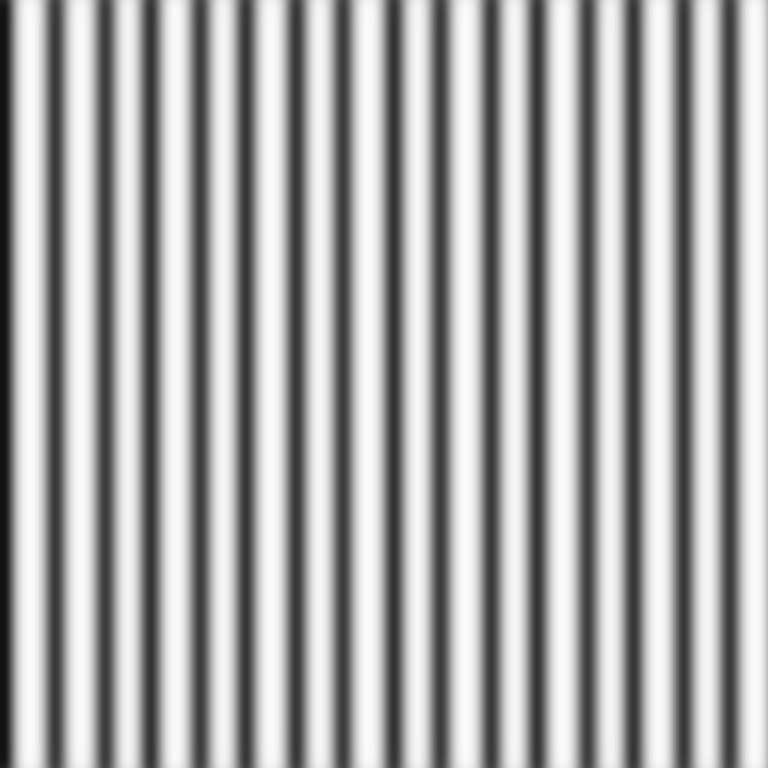
Reproduce this pattern procedurally as a WebGL 1 fragment shader.

```glsl
precision highp float;
// Soft vertical grating: about sixteen blurred dark lines on white.
// Each line is a Gaussian dip; centres alternate left and right, with a
// fading sway across the row, and a black band closes the left edge.

uniform vec2 u_resolution;

#define LINES 16             // lines after the left edge band
#define PITCH 0.0629         // mean distance between line centres
#define OFFSET 0.0085        // phase of the row
#define ALTERNATE 0.00143    // shift of even lines right, odd lines left
#define SWAY 0.0026          // slow drift of spacing, fading to the right
#define BLUR 0.0110          // Gaussian sigma of a line
#define DEPTH 0.78           // darkness of a line
#define DEPTH_VARIATION 0.02 // difference in darkness between lines
#define EDGE_WIDTH 0.0048    // solid part of the left band
#define EDGE_DEPTH 0.93      // darkness of the left band
#define RIM_FADE 0.12        // contrast lost at the top and bottom rims
#define RIM_SIZE 0.006       // height of that fade

float gaussian(float distanceFromCentre) {
  float t = distanceFromCentre / BLUR;
  return exp(-0.5 * t * t);
}

float lineCentre(float index) {
  float side = 1.0 - 2.0 * mod(index, 2.0);
  float sway = exp(-index / 9.0) * cos(0.641 * (index - 0.9));
  return OFFSET + PITCH * index + ALTERNATE * side + SWAY * sway;
}

float lineDepth(float index) {
  return DEPTH + DEPTH_VARIATION * sin(index * 2.4 + 1.0);
}

void main() {
  vec2 uv = gl_FragCoord.xy / u_resolution;

  // Left band: solid at the border, soft on its inner side
  float darkness = EDGE_DEPTH * gaussian(max(uv.x - EDGE_WIDTH, 0.0));

  // Regular lines; overlapping tails grey the narrower gaps
  for (int i = 1; i <= LINES; i++) {
    float index = float(i);
    darkness += lineDepth(index) * gaussian(uv.x - lineCentre(index));
  }
  float shade = clamp(1.0 - darkness, 0.0, 1.0);

  // Slight loss of contrast at the horizontal rims
  float rimDistance = min(uv.y, 1.0 - uv.y);
  shade = mix(shade, 0.6, RIM_FADE * exp(-rimDistance / RIM_SIZE));

  gl_FragColor = vec4(vec3(shade), 1.0);
}
```
